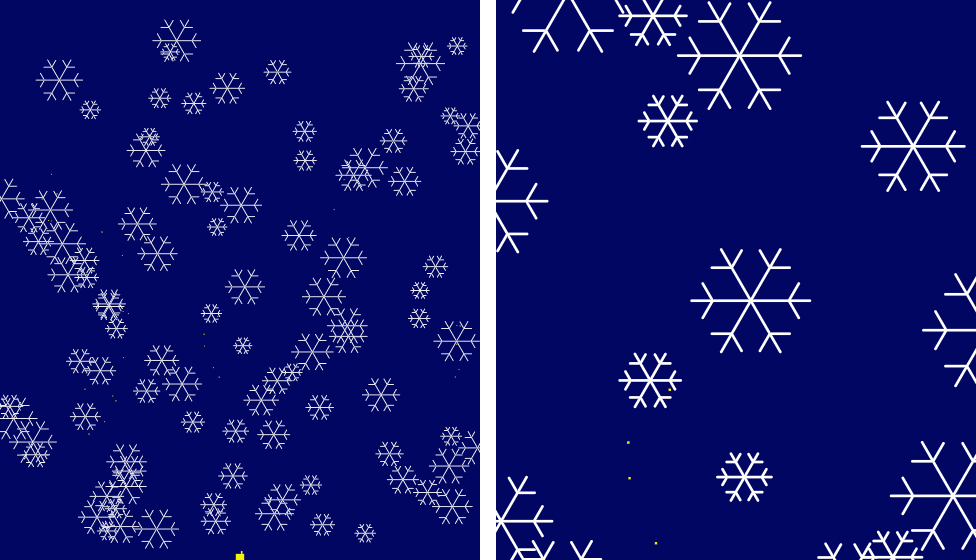
Left: the whole. Right: its middle third, enlarged.
Give the GLSL for this pattern, as a Shadertoy shader.

```glsl
// Fine white snowflakes scattered over a deep blue night, with sparse yellow sparks.

const vec3 NIGHT = vec3(0.0, 0.025, 0.38);
const vec3 SNOW = vec3(1.0);
const vec3 SPARK = vec3(0.95, 0.95, 0.05);

const int FLAKES = 95;
const int SPARKS = 32;
const int SPARKS_PER_GROUP = 5;
const float LINE_WIDTH = 0.0016;

// Three random values in 0..1 from one seed
vec3 hash3(float seed) {
    vec3 p = fract(vec3(seed) * vec3(0.1031, 0.1030, 0.0973));
    p += dot(p, p.yzx + 33.33);
    return fract((p.xxy + p.yzz) * p.zyx);
}

float segmentDistance(vec2 p, vec2 a, vec2 b) {
    vec2 pa = p - a, ba = b - a;
    return length(pa - ba * clamp(dot(pa, ba) / dot(ba, ba), 0.0, 1.0));
}

float boxDistance(vec2 p, vec2 halfSize) {
    vec2 q = abs(p) - halfSize;
    return length(max(q, 0.0)) + min(max(q.x, q.y), 0.0);
}

// Pixel coverage of the inside of a signed distance
float coverage(float dist, float pixel) {
    return clamp(0.5 - dist / pixel, 0.0, 1.0);
}

// Fold the plane into one mirrored 30 degree sector
vec2 foldHexagon(vec2 p) {
    const vec2 mirror = vec2(-0.5, 0.8660254);
    p = abs(p);
    p -= 2.0 * max(dot(p, mirror), 0.0) * mirror;
    return vec2(p.x, abs(p.y));
}

// Six straight arms, each with a forked pair of twigs
float flakeDistance(vec2 p, float radius) {
    p = foldHexagon(p);
    vec2 fork = vec2(radius * 0.645, 0.0);
    vec2 twig = radius * 0.335 * vec2(0.5, 0.8660254);
    float arm = segmentDistance(p, vec2(0.0), vec2(radius, 0.0));
    return min(arm, segmentDistance(p, fork, fork + twig));
}

// Nearest flake line; flakes grow denser towards the ground
float snowDistance(vec2 p, float aspect) {
    float nearest = 1.0;
    for (int i = 0; i < FLAKES; i++) {
        vec3 h = hash3(float(i) + 17.0);
        float rise = (float(i) + h.y) / float(FLAKES);
        vec2 center = vec2(aspect * h.x, 0.045 + 0.89 * pow(rise, 1.25));
        float radius = mix(0.016, 0.043, h.z);
        nearest = min(nearest, flakeDistance(p - center, radius));
    }
    return nearest;
}

// Tiny square sparks in loose groups
float sparkDistance(vec2 p, float aspect) {
    float nearest = 1.0;
    for (int i = 0; i < SPARKS; i++) {
        vec3 group = hash3(float(i / SPARKS_PER_GROUP) + 301.0);
        vec3 h = hash3(float(i) + 503.0);
        vec2 center = vec2(aspect * group.x, mix(0.25, 0.64, group.y));
        center += (h.xy - 0.5) * vec2(0.06, 0.12);
        nearest = min(nearest, boxDistance(p - center, vec2(0.0007)));
    }
    return nearest;
}

// Small lit block at the middle of the lower edge, with a chimney
float lampDistance(vec2 p, float aspect) {
    p.x -= 0.5 * aspect;
    float body = boxDistance(p, vec2(0.0075, 0.011));
    float chimney = boxDistance(p - vec2(0.003, 0.012), vec2(0.0015, 0.004));
    return min(body, chimney);
}

void mainImage(out vec4 fragColor, in vec2 fragCoord) {
    float pixel = 1.0 / iResolution.y;
    float aspect = iResolution.x * pixel;
    vec2 p = fragCoord * pixel;

    float glow = min(sparkDistance(p, aspect), lampDistance(p, aspect));
    float snow = snowDistance(p, aspect) - 0.5 * LINE_WIDTH;

    vec3 color = mix(NIGHT, SPARK, coverage(glow, pixel));
    color = mix(color, SNOW, coverage(snow, pixel));
    fragColor = vec4(color, 1.0);
}
```
